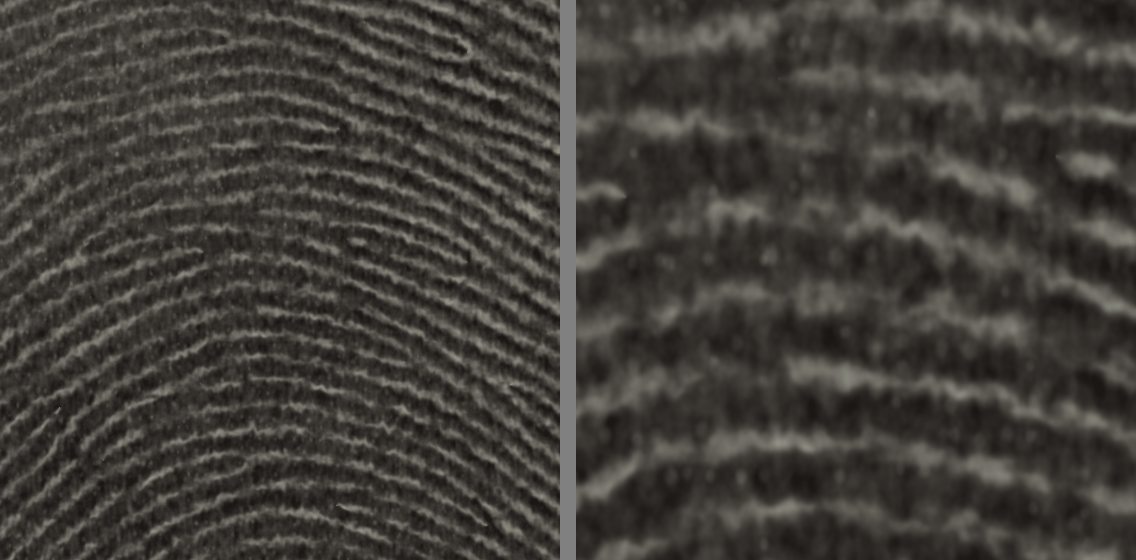
Left: the whole. Right: its middle third, enlarged.
Reproduce this texture procedurally as a WebGL 1 fragment shader.

```glsl
precision highp float;
uniform vec2 u_resolution;

const float TAU = 6.2831853;
const float RIDGES = 22.5;
const vec2 MINUTIAE = vec2(4.0, 5.0);
const vec3 GROOVE_COLOR = vec3(0.105, 0.092, 0.082);
const vec3 MID_COLOR = vec3(0.270, 0.253, 0.236);
const vec3 CREST_COLOR = vec3(0.560, 0.560, 0.515);

vec2 hash2(vec2 p) {
  vec2 q = vec2(dot(p, vec2(127.1, 311.7)), dot(p, vec2(269.5, 183.3)));
  return fract(sin(q) * 43758.547);
}

float gradientDot(vec2 cell, vec2 corner, vec2 f) {
  float angle = TAU * hash2(cell + corner).x;
  return dot(vec2(cos(angle), sin(angle)), f - corner);
}

float gradientNoise(vec2 p) {
  vec2 i = floor(p);
  vec2 f = p - i;
  vec2 u = f * f * f * (f * (f * 6.0 - 15.0) + 10.0);
  float low = mix(gradientDot(i, vec2(0.0), f), gradientDot(i, vec2(1.0, 0.0), f), u.x);
  float high = mix(gradientDot(i, vec2(0.0, 1.0), f), gradientDot(i, vec2(1.0), f), u.x);
  return 1.4 * mix(low, high, u.y);
}

float fbm(vec2 p) {
  float sum = 0.0;
  float amplitude = 0.6;
  for (int i = 0; i < 3; i++) {
    sum += amplitude * gradientNoise(p);
    p = p * 2.03 + 17.3;
    amplitude *= 0.5;
  }
  return sum;
}

// Height of the arch through p: steeper low down, crest drifting left higher up
float archHeight(vec2 p) {
  float steepness = mix(0.92, 0.46, p.y);
  float crest = mix(0.53, 0.38, p.y);
  float d = p.x - crest;
  return p.y + steepness * (sqrt(d * d + 0.10) - 0.316);
}

// Phase dislocations: each one makes a single line end or fork
float minutiaePhase(vec2 p) {
  float phase = 0.0;
  for (int i = 0; i < 20; i++) {
    float n = float(i);
    vec2 cell = vec2(mod(n, MINUTIAE.x), floor(n / MINUTIAE.x));
    vec2 center = (cell + 0.1 + 0.8 * hash2(cell + 5.7)) / MINUTIAE;
    float turn = 1.0 - 2.0 * mod(cell.x + cell.y, 2.0);
    vec2 d = p - center;
    phase += turn * atan(d.y, d.x + 0.00001);
  }
  return phase;
}

// Soft dots, at most one in each grid cell
float pores(vec2 p, float density) {
  vec2 cell = floor(p);
  vec2 center = 0.38 + 0.24 * hash2(cell);
  vec2 kind = hash2(cell + 31.4);
  float radius = mix(0.24, 0.38, kind.y);
  float dotShape = 1.0 - smoothstep(0.2 * radius, radius, length(p - cell - center));
  return dotShape * step(kind.x, density);
}

vec3 skinColor(float tone) {
  vec3 dark = mix(GROOVE_COLOR, MID_COLOR, clamp(tone * 2.4, 0.0, 1.0));
  return mix(dark, CREST_COLOR, clamp((tone - 0.417) / 0.583, 0.0, 1.0));
}

void main() {
  vec2 p = gl_FragCoord.xy / u_resolution;

  // Arched lines with wavering, ragged edges
  float waver = 0.8 * gradientNoise(p * 7.0) + 0.7 * gradientNoise(p * 30.0 + 9.0);
  float ragged = 0.75 * gradientNoise(p * vec2(90.0, 62.0));
  float phase = TAU * RIDGES * archHeight(p) + minutiaePhase(p) + waver + ragged;

  // Thin crests in the middle, broad and side-lit ones to the right
  float relief = smoothstep(0.45, 0.95, p.x + 0.4 * (p.y - 0.5));
  float crest = pow(0.5 + 0.5 * cos(phase), mix(2.7, 1.4, relief));
  float shade = 0.24 * relief * sin(phase);

  // Worn upper left corner, patchy pressure and gaps along the crests
  float worn = 1.0 - smoothstep(0.15, 0.75, length(p - vec2(0.08, 0.95)));
  float patches = fbm(p * vec2(13.0, 17.0) + 3.0);
  float gaps = smoothstep(-0.40, 0.12, fbm(p * vec2(20.0, 30.0) + 57.0) + 0.12 * relief);
  float contrast = mix(0.62, 0.40, worn) * clamp(0.95 + 0.8 * patches, 0.3, 1.25);
  float lines = contrast * (crest * mix(0.35, 1.0, gaps) - 0.32 + shade);

  // Upright fibre streaks, mottled grain and light pores between the crests
  float streaks = gradientNoise(p * vec2(120.0, 46.0) + 2.0);
  float mottle = fbm(p * vec2(58.0, 46.0) + 41.0);
  float dots = pores(p * vec2(50.0, 38.0), 0.42) + pores(p * vec2(63.0, 47.0) + 0.4, 0.25);
  dots *= (1.0 - crest) * (1.0 - 0.7 * relief);

  float tone = 0.355 + lines;
  tone += 0.11 * streaks + 0.29 * mottle + 0.20 * dots;
  tone += 0.08 * worn + 0.10 * fbm(p * 4.0 + 21.0);

  gl_FragColor = vec4(skinColor(clamp(tone, 0.0, 1.0)), 1.0);
}
```
